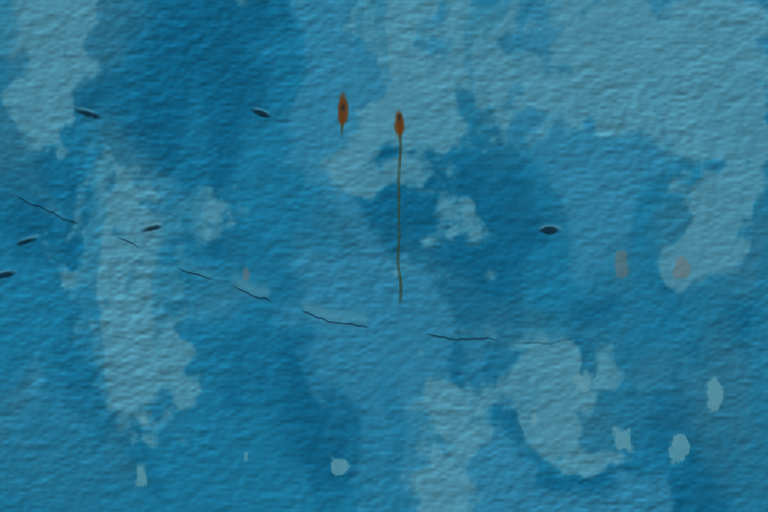
This texture is drawn by a WebGL 2 fragment shader. Its source:

```glsl
#version 300 es
precision highp float;
// Weathered blue plaster wall: layered washes of paint from warped fbm noise,
// fine horizontal brush relief, a long hairline crack, and hashed loops of
// chips and flakes, with two rust stains of which one runs down the wall.

uniform vec2 u_resolution;
out vec4 fragColor;

const vec3 DEEP  = vec3(0.06, 0.37, 0.51);
const vec3 VIVID = vec3(0.10, 0.44, 0.58);
const vec3 SLATE = vec3(0.17, 0.43, 0.54);
const vec3 CLEAR = vec3(0.19, 0.49, 0.62);
const vec3 CHALK = vec3(0.30, 0.545, 0.63);
const vec3 FLAKE = vec3(0.37, 0.59, 0.65);
const vec3 SHADOW = vec3(0.04, 0.13, 0.19);
const vec3 RUST  = vec3(0.40, 0.20, 0.06);
const vec3 RUN   = vec3(0.20, 0.26, 0.20);
const vec3 BARE  = vec3(0.44, 0.43, 0.42);
const float RELIEF = 0.42;   // strength of the plaster bumps
const float BRUSH = 0.09;    // strength of the brush lines
const int CHIPS = 6;
const int FLAKES = 9;

float hash(vec2 p) {
  return fract(sin(dot(p, vec2(127.1, 311.7))) * 43758.5);
}

float noise(vec2 p) {
  vec2 i = floor(p), f = fract(p);
  f = f * f * (3.0 - 2.0 * f);
  return mix(mix(hash(i), hash(i + vec2(1, 0)), f.x),
             mix(hash(i + vec2(0, 1)), hash(i + vec2(1, 1)), f.x), f.y);
}

float fbm(vec2 p) {
  float sum = 0.0, amp = 0.52;
  for (int i = 0; i < 5; i++) {
    sum += amp * noise(p);
    p = mat2(1.6, 1.2, -1.2, 1.6) * p + 17.3;
    amp *= 0.5;
  }
  return sum;
}

float plaster(vec2 p) {
  return 0.6 * noise(p * vec2(48, 75)) + 0.4 * noise(p * vec2(90, 150) + 31.0);
}

// Soft-edged ellipse with a ragged outline; 1 inside, 0 outside.
float blob(vec2 d, vec2 size, float ragged, float seed) {
  float r = length(d / size) + ragged * (fbm(d * 45.0 + seed) - 0.5);
  float blur = 0.12 + 1.0 / (u_resolution.y * min(size.x, size.y));
  return 1.0 - smoothstep(1.0 - blur, 1.0 + blur, r);
}

vec3 paint(vec2 p) {
  vec2 warp = vec2(fbm(p * 3.0 + 4.0), fbm(p * 3.0 + 40.0)) - 0.5;
  vec2 q = p + 0.28 * warp;
  float up = p.y - 0.5;
  vec3 col = mix(DEEP, VIVID, smoothstep(0.36, 0.58, fbm(q * 5.0 + 2.0)));
  float slate = smoothstep(0.43, 0.58, fbm(q * 2.3 + 11.0) + 0.16 * up);
  col = mix(col, SLATE, 0.85 * slate);
  float clear = smoothstep(0.49, 0.58, fbm(q * vec2(4.2, 3.4) + 23.0) + 0.06 * up);
  col = mix(col, CLEAR, 0.8 * clear);
  // Chalky worn patches, larger and denser towards the top.
  float worn = fbm(q * 3.6 + 57.0) + 0.22 * (fbm(p * 22.0) - 0.5) + 0.13 * up;
  col = mix(col, CHALK, 0.85 * smoothstep(0.545, 0.61, worn));
  // Vertical washes of stronger blue.
  float wash = fbm(vec2(p.x * 11.0 + 2.0 * warp.x, p.y * 1.8) + 71.0);
  return mix(col, VIVID, 0.55 * smoothstep(0.55, 0.7, wash));
}

void main() {
  vec2 p = gl_FragCoord.xy / u_resolution.y;
  float width = u_resolution.x / u_resolution.y;
  float px = 1.0 / u_resolution.y;
  vec3 col = paint(p);

  // Plaster relief lit from the upper left, and brush lines.
  vec2 e = vec2(-0.0016, 0.0022);
  float light = plaster(p - e) - plaster(p + e);
  float lines = noise(p * vec2(16, 165) + 2.0 * noise(p * 6.0)) - 0.5;
  float rough = 0.5 + fbm(p * 4.0 + 90.0);
  col *= 1.0 + rough * (RELIEF * light + BRUSH * lines);

  // Hairline crack, broken along its length, with a pale lip.
  float path = 0.64 - 0.56 * p.x + 0.25 * p.x * p.x;
  float gap = p.y - path - 0.05 * (fbm(p.xx * vec2(9, 7)) - 0.5);
  float open = smoothstep(0.4, 0.58, noise(vec2(p.x * 16.0, 3.0)))
             * (1.0 - smoothstep(0.9, 1.25, p.x));
  float lip = exp(-pow((gap - 0.012) / 0.014, 2.0)) * smoothstep(0.4, 0.6, fbm(p * 14.0));
  col = mix(col, CHALK, 0.6 * lip * open);
  col = mix(col, SHADOW, 0.5 * open * (1.0 - smoothstep(0.0007, 0.0012 + px, abs(gap))));

  // Pale flakes low on the wall, some with bare plaster beside them.
  for (int i = 0; i < FLAKES; i++) {
    float s = float(i) + 3.0;
    vec2 c = vec2(width * hash(vec2(s, 1)), 0.04 + 0.24 * hash(vec2(s, 2)));
    vec2 size = vec2(0.012, 0.02) * (0.5 + hash(vec2(s, 3)));
    col = mix(col, FLAKE, 0.75 * blob(p - c, size, 2.2, s * 7.0));
    vec2 bare = vec2(c.x, 0.4 + 0.6 * c.y);
    col = mix(col, BARE, 0.5 * step(6.0, float(i)) * blob(p - bare, size * 0.8, 2.5, s));
  }

  // Dark chips with a light upper rim.
  for (int i = 0; i < CHIPS; i++) {
    float s = float(i) + 20.0;
    vec2 c = vec2(width * hash(vec2(s, 4)), 0.4 + 0.4 * hash(vec2(s, 5)));
    vec2 d = p - c;
    d.y -= 0.7 * (hash(vec2(s, 6)) - 0.5) * d.x;
    vec2 size = vec2(0.019, 0.006) * (0.5 + 0.7 * hash(vec2(s, 7)));
    col = mix(col, FLAKE, 0.5 * blob(d - vec2(0.0, 0.005), size, 1.2, s));
    col = mix(col, SHADOW, 0.85 * blob(d, size, 1.4, s * 3.0));
  }

  // Two rust stains; the second leaves a long thin run.
  for (int i = 0; i < 2; i++) {
    float k = float(i);
    vec2 d = p - vec2(0.67 + 0.11 * k, 0.78 - 0.02 * k);
    float sway = 0.010 * (fbm(vec2(p.y * 14.0, k)) - 0.5);
    float run = 1.0 - smoothstep(0.0015, 0.0025 + px, abs(d.x - sway));
    run *= smoothstep(-0.05 - 0.31 * k, -0.03 - 0.31 * k, d.y) * step(d.y, 0.0);
    col = mix(col, RUN, 0.8 * run * (0.6 + 0.4 * noise(p * 60.0)));
    col = mix(col, RUST, 0.85 * blob(d, vec2(0.009, 0.028 - 0.007 * k), 1.3, k));
    col = mix(col, SHADOW, 0.55 * blob(d - vec2(0.0, 0.01), vec2(0.005, 0.009), 1.5, k + 5.0));
  }

  fragColor = vec4(clamp(col, 0.0, 1.0), 1.0);
}
```
